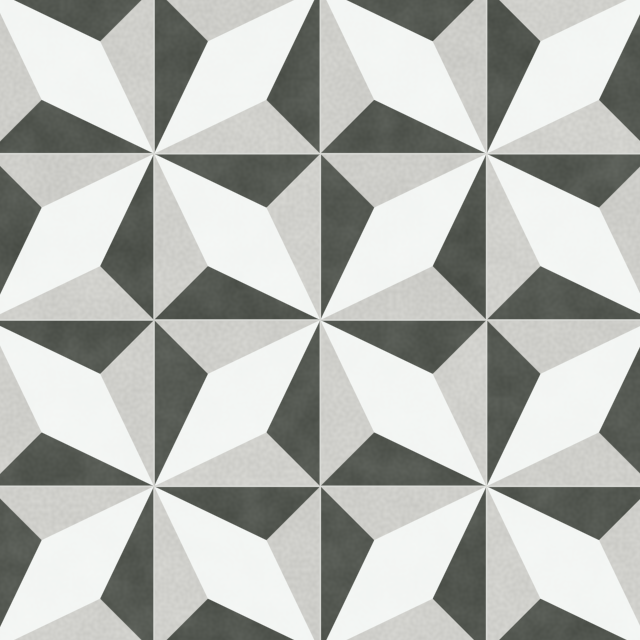
A three.js fragment shader for this pattern:

```glsl
// Square cement tiles, each with a white rhombus on its diagonal and four dark or light triangles.
// Every other tile is turned a quarter, so the points meet in eight-rayed stars;
// distance functions cut the pieces and gradient noise gives the worn pigment.

varying vec2 vUv;

const float PITCH = 0.2598;              // tile side
const vec2 CENTER = vec2(0.5005, 0.5);   // a tile corner
const float WAIST = 0.352;               // rhombus short diagonal over long one
const float JOINT = 0.0024;              // joint width
const float SOFT = 0.0012;               // half width of a smoothed edge

const vec3 WHITE = vec3(0.953, 0.963, 0.955);
const vec3 LIGHT = vec3(0.810, 0.810, 0.793);
const vec3 DARK = vec3(0.325, 0.341, 0.315);
const vec3 GROUT = vec3(0.855, 0.860, 0.845);

const float CLOUD_FREQ = 17.0;
const float GRAIN_FREQ = 150.0;
const float PIECE_SHIFT = 0.016;         // brightness change from piece to piece

float hash(vec2 p) {
  return fract(sin(dot(p, vec2(127.1, 311.7))) * 43758.55);
}

vec2 gradient(vec2 p) {
  float angle = 6.28319 * hash(p);
  return vec2(cos(angle), sin(angle));
}

float gradientNoise(vec2 p) {
  vec2 i = floor(p);
  vec2 f = p - i;
  vec2 u = f * f * f * (f * (f * 6.0 - 15.0) + 10.0);
  vec2 e = vec2(1.0, 0.0);
  float bottom = mix(dot(gradient(i), f), dot(gradient(i + e.xy), f - e.xy), u.x);
  float top = mix(dot(gradient(i + e.yx), f - e.yx), dot(gradient(i + e.xx), f - e.xx), u.x);
  return mix(bottom, top, u.y);
}

// Uneven pigment: two octaves of broad clouds
float clouds(vec2 p) {
  return gradientNoise(p * CLOUD_FREQ) + 0.5 * gradientNoise(p * CLOUD_FREQ * 2.3 + 11.0);
}

// 1 inside a shape, 0 outside, for a signed distance in canvas units
float coverage(float d) {
  return 1.0 - smoothstep(-SOFT, SOFT, d);
}

void main() {
  // Tile index and centred position, with odd tiles turned a quarter
  vec2 grid = (vUv - CENTER) / PITCH;
  vec2 tile = floor(grid);
  vec2 local = grid - tile - 0.5;
  float odd = mod(tile.x + tile.y, 2.0);
  vec2 p = odd > 0.5 ? vec2(local.y, -local.x) : local;

  // Coordinates along and across the rhombus
  float along = p.x + p.y;
  float across = p.x - p.y;
  float side = across < 0.0 ? -1.0 : 1.0;

  // Distances to the rhombus, the dark triangles and the joints
  float slope = 1.0 / WAIST;
  float rhombus = (abs(along) + slope * abs(across) - 1.0) / sqrt(2.0 + 2.0 * slope * slope);
  float darkTriangle = -along * side / sqrt(2.0);
  float joint = 0.5 - max(abs(local.x), abs(local.y));

  // Pigment wear, with a small shift for each triangle
  float cloud = clouds(vUv);
  float grain = gradientNoise(vUv * GRAIN_FREQ);
  vec2 piece = tile * 2.0 + vec2(step(0.0, along), step(0.0, across));
  float shift = (hash(piece + 37.0) - 0.5) * PIECE_SHIFT;
  vec3 light = LIGHT + shift + 0.016 * cloud + 0.034 * grain;
  vec3 dark = DARK + shift + 0.050 * cloud + 0.022 * grain;
  vec3 white = WHITE + 0.006 * cloud + 0.004 * grain;

  // Lay triangles, rhombus and joints in order
  vec3 color = mix(light, dark, coverage(darkTriangle * PITCH));
  color = mix(color, white, coverage(rhombus * PITCH));
  color = mix(color, GROUT, coverage(joint * PITCH - 0.5 * JOINT));
  gl_FragColor = vec4(color, 1.0);
}
```
